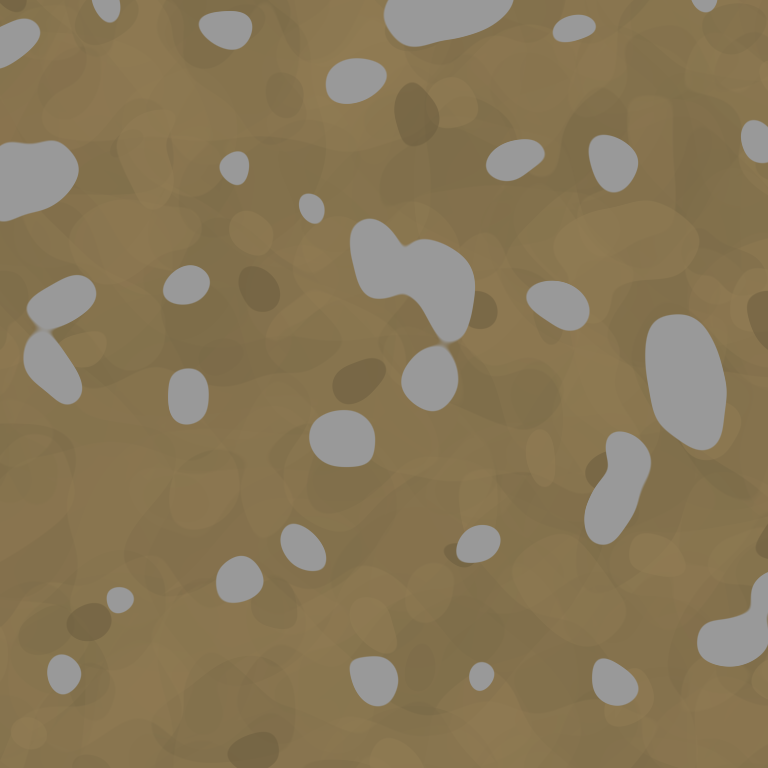
Give the GLSL for this texture, as a WebGL 1 fragment shader.

```glsl
precision highp float;
uniform vec2 u_resolution;

const vec3 EARTH = vec3(0.525, 0.450, 0.303);
const vec3 LIGHT_EARTH = vec3(0.575, 0.490, 0.330);
const vec3 DARK_EARTH = vec3(0.472, 0.410, 0.278);
const vec3 RED_EARTH = vec3(0.545, 0.452, 0.310);
const vec3 OLIVE_EARTH = vec3(0.500, 0.440, 0.290);
const vec3 DEEP_EARTH = vec3(0.430, 0.370, 0.250);
const vec3 STONE = vec3(0.60);
const float TAU = 6.2831853;

vec2 hash2(vec2 p) {
  vec3 q = fract(p.xyx * vec3(0.1031, 0.1030, 0.0973));
  q += dot(q, q.yzx + 33.33);
  return fract((q.xx + q.yz) * q.zy);
}

float cornerSlope(vec2 cell, vec2 offset) {
  float angle = TAU * hash2(cell).x;
  return dot(vec2(cos(angle), sin(angle)), offset);
}

// Gradient noise, centred on zero
float noise(vec2 p) {
  vec2 i = floor(p);
  vec2 f = p - i;
  vec2 u = f * f * f * (f * (f * 6.0 - 15.0) + 10.0);
  vec2 e = vec2(1.0, 0.0);
  return mix(
    mix(cornerSlope(i, f), cornerSlope(i + e, f - e), u.x),
    mix(cornerSlope(i + e.yx, f - e.yx), cornerSlope(i + 1.0, f - 1.0), u.x),
    u.y);
}

// Distance to scattered ovals that melt together when close, in cell units
float pebbles(vec2 p, float density, float seed) {
  p += seed;
  p += 0.09 * vec2(noise(p * 2.1), noise(p * 2.1 + 57.0));
  vec2 home = floor(p);
  float sum = 0.00001;
  for (int y = -1; y <= 1; y++) {
    for (int x = -1; x <= 1; x++) {
      vec2 cell = home + vec2(float(x), float(y));
      vec2 shape = hash2(cell + 71.0);
      vec2 chance = hash2(cell + 139.0);
      vec2 q = p - cell - 0.1 - 0.8 * hash2(cell);
      float angle = TAU * shape.x;
      float c = cos(angle);
      float s = sin(angle);
      float stretch = mix(1.0, 1.3, chance.y);
      q = vec2(c * q.x + s * q.y, c * q.y - s * q.x);
      q *= vec2(1.0 / stretch, stretch);
      float radius = mix(0.10, 0.25, shape.y) + 0.18 * step(0.95, chance.y);
      sum += step(chance.x, density) * exp(-9.0 * (length(q) - radius));
    }
  }
  return -log(sum) / 9.0;
}

float inside(float d, float blur) {
  return 1.0 - smoothstep(-blur, blur, d);
}

// Broad patch mask cut from noise
float patchMask(vec2 uv, float scale, float level, float seed, float pixel) {
  return inside(level - noise(uv * scale + seed), scale * pixel);
}

float pebbleMask(vec2 uv, float scale, float density, float seed, float pixel) {
  return inside(pebbles(uv * scale, density, seed), 0.8 * scale * pixel);
}

void main() {
  float side = min(u_resolution.x, u_resolution.y);
  vec2 uv = gl_FragCoord.xy / side;
  float pixel = 1.0 / side;
  vec3 color = EARTH;

  // Overlapping translucent patches of soil
  for (int i = 0; i < 4; i++) {
    float k = float(i);
    float scale = 3.6 + 1.1 * k;
    float seed = 11.3 + 23.7 * k;
    color = mix(color, RED_EARTH, 0.25 * patchMask(uv, scale, 0.08, seed + 200.0, pixel));
    color = mix(color, OLIVE_EARTH, 0.25 * patchMask(uv, scale, 0.08, seed + 300.0, pixel));
    color = mix(color, DARK_EARTH, 0.32 * patchMask(uv, scale, 0.05, seed, pixel));
    color = mix(color, LIGHT_EARTH, 0.32 * patchMask(uv, scale, 0.05, seed + 100.0, pixel));
  }

  // Small oval spots
  color = mix(color, DARK_EARTH, 0.35 * pebbleMask(uv, 6.0, 0.5, 43.4, pixel));
  color = mix(color, LIGHT_EARTH, 0.50 * pebbleMask(uv, 6.0, 0.6, 87.2, pixel));
  color = mix(color, DEEP_EARTH, 0.60 * pebbleMask(uv, 6.5, 0.25, 131.6, pixel));

  // Flat grey stones
  color = mix(color, STONE, pebbleMask(uv, 6.0, 0.95, 19.8, pixel));
  gl_FragColor = vec4(color, 1.0);
}
```
